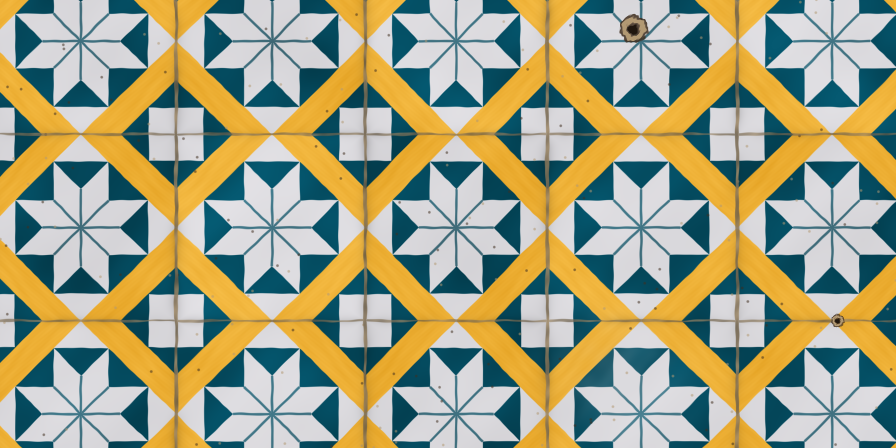
Write a WebGL 1 fragment shader that draws this pattern.

```glsl
precision highp float;

uniform vec2 u_resolution;

const float TILE = 0.4163;                  // tile side, in canvas heights
const vec2 ORIGIN = vec2(0.3945, 0.2839);   // one crossing of the joints
const float ARM = 0.2071;                   // side of a star rhombus, in tiles
const float NOTCH = 0.1464;                 // ARM / sqrt(2)

const vec3 WHITE = vec3(0.86, 0.855, 0.87);
const vec3 TEAL = vec3(0.015, 0.295, 0.375);
const vec3 YELLOW = vec3(0.935, 0.695, 0.215);
const vec3 JOINT = vec3(0.40, 0.35, 0.27);
const vec3 RUST = vec3(0.25, 0.18, 0.12);
const vec3 SAND = vec3(0.70, 0.60, 0.45);

float hash(vec2 p) {
  return fract(sin(dot(p, vec2(127.1, 311.7))) * 4375.85);
}

// Distance to the nearest scattered point, and that point's random value
vec2 cellular(vec2 p) {
  vec2 base = floor(p);
  vec2 nearest = vec2(9.0, 0.0);
  for (int j = -1; j <= 1; j++) {
    for (int i = -1; i <= 1; i++) {
      vec2 cell = base + vec2(float(i), float(j));
      vec2 point = cell + vec2(hash(cell), hash(cell + 17.3));
      float d = length(p - point);
      if (d < nearest.x) nearest = vec2(d, hash(cell + 41.7));
    }
  }
  return nearest;
}

// Layered sines, about -1 to 1
float waves(vec2 p) {
  return 0.5 * sin(p.x + 1.7 * sin(p.y * 0.8))
       + 0.3 * sin(p.y * 2.1 + 1.3 * sin(p.x * 1.4))
       + 0.2 * sin(p.x * 3.7 - p.y * 2.9);
}

float inside(float d, float soft) {
  return 1.0 - smoothstep(-soft, soft, d);
}

float starDistance(vec2 q) {
  return max((q.x - q.y - ARM) * 0.7071, q.y - NOTCH);
}

// Thin seams between the eight rhombi
float starSeams(vec2 q, float soft) {
  float d = min(q.y, (q.x - q.y) * 0.7071) - 0.0065;
  return inside(d, soft) * inside(length(q) - ARM, soft);
}

vec3 tilePattern(vec2 p, float soft, vec3 white, vec3 teal, vec3 yellow) {
  vec2 a = abs(p);
  vec2 q = vec2(max(a.x, a.y), min(a.x, a.y));
  vec2 corner = 0.5 - a;

  // Star on its square
  vec3 color = mix(white, teal, inside(q.x - 0.3536, soft));
  color = mix(color, white, inside(starDistance(q), soft));
  color = mix(color, teal, 0.72 * starSeams(q, soft));

  // Diagonal bands, then the corner diamond and its square
  color = mix(yellow, color, inside((a.x + a.y - 0.5) * 0.7071, soft));
  float diamond = (corner.x + corner.y - 0.29) * 0.7071;
  color = mix(color, teal, inside(diamond, soft));
  return mix(color, white, inside(max(corner.x, corner.y) - 0.142, soft));
}

// Worn joints, stronger on the verticals
vec3 addJoints(vec3 color, vec2 p, vec2 t, float soft) {
  vec2 wobble = 0.004 * vec2(waves(t.yx * 19.0), waves(t * 17.0));
  vec2 d = abs(0.5 - abs(p + wobble));
  vec2 width = vec2(0.009, 0.006) + 0.003 * vec2(waves(t.yx * 11.0), waves(t * 13.0));
  float grime = max(exp(-d.x * 45.0), 0.7 * exp(-d.y * 55.0));
  color *= 1.0 - 0.13 * grime * (1.0 + waves(t * 8.0));
  float line = max(inside(d.x - width.x, soft), 0.8 * inside(d.y - width.y, soft));
  vec3 grout = mix(JOINT, SAND, 0.4 + 0.4 * waves(t * 23.0));
  return mix(color, grout, 0.85 * line);
}

// Drilled pit with a sandy rim
vec3 addPit(vec3 color, vec2 p, float radius, float soft) {
  float r = length(p) + radius * 0.12 * waves(p * 5.0 / radius);
  color = mix(color, RUST, 0.85 * inside(r - radius, soft));
  color = mix(color, SAND, inside(abs(r - radius * 0.65) - radius * 0.18, soft));
  return mix(color, RUST * 0.5, inside(r - radius * 0.35, soft));
}

void main() {
  vec2 t = (gl_FragCoord.xy / u_resolution.y - ORIGIN) / TILE;
  float soft = 0.8 / (u_resolution.y * TILE);

  // Uneven laying and hand-cut edges
  t.x -= 0.014 * sin(2.3 * t.x - 0.2);
  vec2 id = floor(t);
  vec2 p = fract(t) - 0.5;
  vec2 hand = 0.0025 * vec2(waves(t * 21.0), waves(t.yx * 24.0 + 3.0));

  // Glaze differing by tile, with brush strokes and mottling
  float shade = hash(id + 5.0) - 0.5;
  float mottle = waves(t * 6.0);
  float along = sign(p.x * p.y);
  float strokes = waves(vec2((p.x + along * p.y) * 70.0, (p.x - along * p.y) * 9.0));
  vec3 white = WHITE * (1.0 + 0.04 * shade + 0.018 * mottle);
  vec3 teal = TEAL * (1.0 + 0.2 * shade + 0.14 * mottle);
  vec3 yellow = YELLOW + vec3(0.03, 0.045, 0.06) * (shade + 0.5 * mottle + 0.4 * strokes);
  vec3 color = tilePattern(p + hand, soft, white, teal, yellow);

  // Pale scuff, chips and specks
  float scuff = exp(-12.0 * dot(t - vec2(2.37, -0.31), t - vec2(2.37, -0.31)));
  color = mix(color, WHITE, 0.22 * scuff * (0.6 + 0.4 * waves(t * 14.0)));
  vec2 speck = cellular(t * 13.0);
  float chip = step(0.9, speck.y) * inside(speck.x - 0.09, soft * 13.0);
  color = mix(color, mix(RUST, SAND, step(0.95, speck.y)), 0.55 * chip);

  color = addJoints(color, p, t, soft);
  color = addPit(color, t - vec2(2.46, 1.564), 0.075, soft);
  color = addPit(color, t - vec2(3.53, 0.0), 0.035, soft);
  gl_FragColor = vec4(clamp(color, 0.0, 1.0), 1.0);
}
```
